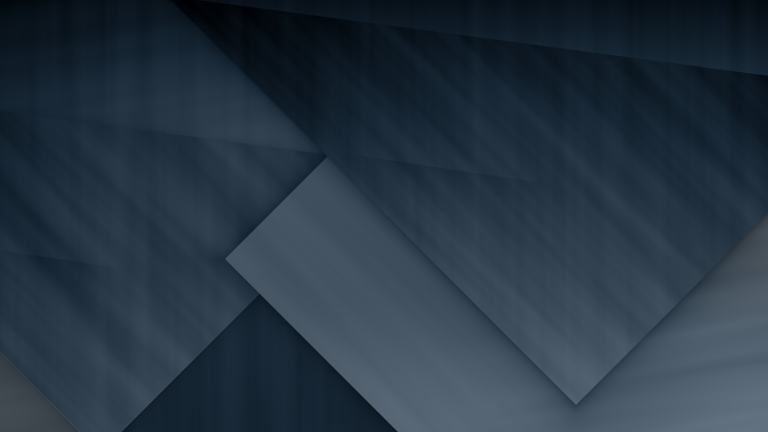
Reproduce this background procedurally as a Shadertoy shader.

```glsl
#define STREAK_GAIN 0.045
#define GRAIN_GAIN 0.022
#define SHADOW_DEPTH 0.42
#define SHADOW_WIDTH 0.045
#define TOP_SLOPE 0.133
#define COOL_TINT vec3(-0.057, 0.003, 0.057)

vec2 gradientAt(vec2 cell) {
    float angle = 6.2832 * fract(sin(dot(cell, vec2(127.1, 311.7))) * 4375.85);
    return vec2(cos(angle), sin(angle));
}

float gradientNoise(vec2 p) {
    vec2 i = floor(p), f = p - i;
    vec2 u = f * f * f * (f * (f * 6.0 - 15.0) + 10.0);
    vec2 e = vec2(1.0, 0.0);
    float low = mix(dot(gradientAt(i), f), dot(gradientAt(i + e), f - e), u.x);
    float high = mix(dot(gradientAt(i + e.yx), f - e.yx),
                     dot(gradientAt(i + 1.0), f - 1.0), u.x);
    return mix(low, high, u.y);
}

// Layered noise, stretched along the second axis
float streaks(vec2 p) {
    float sum = 0.0, gain = 1.0;
    for (int k = 0; k < 3; k++) {
        sum += gain * gradientNoise(p);
        p = p * vec2(2.1, 1.4) + 17.3;
        gain *= 0.6;
    }
    return sum;
}

// Distance to a quarter plane; diag.x = x + y, diag.y = x - y
float wedge(vec2 diag, float leftEdge, float rightEdge) {
    vec2 d = vec2(leftEdge - diag.x, diag.y - rightEdge) * 0.7071;
    return min(max(d.x, d.y), 0.0) + length(max(d, 0.0));
}

float cover(float d) {
    float px = 0.8 / iResolution.y;
    return smoothstep(px, -px, d);
}

float shadow(float d, float depth) {
    float r = max(d, 0.0) / SHADOW_WIDTH;
    return 1.0 - depth * (0.65 * exp(-r) + 0.35 * exp(-r * 4.0));
}

// Faint crease that darkens the area just below it
float crease(vec2 p, vec2 start, float span) {
    vec2 q = p - start;
    float below = -(q.y + 0.15 * q.x);
    float ends = smoothstep(-0.1, 0.1, q.x) * smoothstep(span, span * 0.4, q.x);
    return -0.03 * cover(-below) * exp(-max(below, 0.0) / 0.09) * ends;
}

void mainImage(out vec4 fragColor, in vec2 fragCoord) {
    vec2 p = fragCoord / iResolution.y;
    vec2 diag = vec2(p.x + p.y, p.x - p.y);
    float depth = 1.0 - p.y;

    // Brushed texture: diagonal, vertical and nearly level
    float slanted = STREAK_GAIN * streaks(vec2(diag.x * 9.0, diag.y * 1.3));
    float upright = GRAIN_GAIN * streaks(vec2(p.x * 16.0, p.y * 1.2));
    float level = STREAK_GAIN * streaks(vec2((p.y - 0.18 * p.x) * 9.0, p.x * 1.2));

    // Distances to the overlapping panels
    float mainPanel = wedge(diag, 1.396, 1.271);
    float sidePanel = max(wedge(diag, 0.185, 0.280), p.y - 0.743 + TOP_SLOPE * p.x);
    float strip = max(0.921 - diag.x, 0.120 - diag.y) * 0.7071;
    float mainTop = p.y - 1.061 + TOP_SLOPE * p.x;

    // Back layer: upper left glow, lower triangle, lower left corner
    float tone = 0.02 + 0.56 * depth + 0.17 * p.x + 0.5 * level + upright;
    float triangle = 0.175 - 0.03 * smoothstep(0.3, 0.0, p.y) + upright;
    tone = mix(tone, triangle, cover(0.280 - diag.y));
    float corner = cover(diag.x - 0.185);
    tone = mix(tone, 0.28 + 0.5 * level, corner);
    tone *= shadow(sidePanel, 0.22);

    // Left panel
    float sideTone = 0.08 + 0.16 * depth + 0.14 * p.x + slanted + upright;
    sideTone += crease(p, vec2(0.0, 0.421), 0.36);
    tone = mix(tone, sideTone, cover(sidePanel));
    tone *= shadow(strip, SHADOW_DEPTH);

    // Light strip, continuing to the lower right
    float stripTone = 0.325 + 0.07 * smoothstep(0.35, 0.0, p.y);
    stripTone += 0.03 * smoothstep(1.45, 1.75, p.x);
    stripTone += mix(0.5 * slanted, level, smoothstep(0.9, 1.5, p.x));
    tone = mix(tone, stripTone, cover(strip));
    tone *= shadow(mainPanel, SHADOW_DEPTH);

    // Large panel with the dark band above its slanted top
    float mainTone = 0.05 + 0.346 * depth + slanted + upright;
    mainTone -= 0.05 * smoothstep(0.95, 0.5, p.x);
    mainTone -= 0.035 * smoothstep(1.45, 1.78, p.x);
    mainTone += crease(p, vec2(0.85, 0.637), 0.53);
    float bandTone = 0.065 + 0.65 * depth + upright;
    bandTone -= 0.02 * smoothstep(1.3, 1.78, p.x);
    mainTone = mix(bandTone, mainTone, cover(mainTop));
    tone = mix(tone, mainTone, cover(mainPanel));

    // Cool tint, weaker in deep shade and at the outer lower corners
    float grey = max(corner, smoothstep(1.45, 1.78, p.x) * cover(-mainPanel)
                             * smoothstep(0.2, 0.5, p.y));
    float tint = smoothstep(-0.06, 0.16, tone) * (1.0 - 0.45 * grey);
    fragColor = vec4(clamp(tone + COOL_TINT * tint, 0.0, 1.0), 1.0);
}
```
